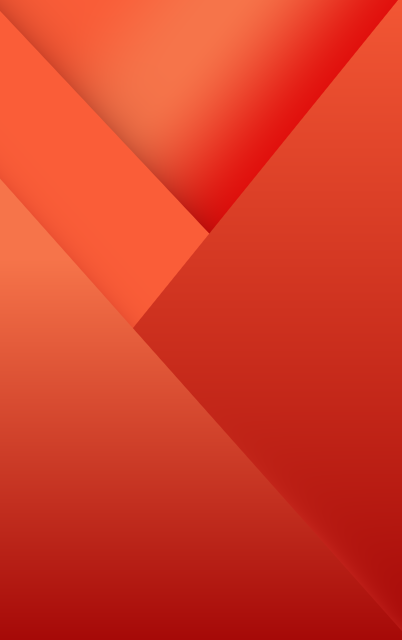
This background is drawn by a Shadertoy shader. Its source:

```glsl
// Overlapping red and orange paper panels with diagonal edges and soft shading.
#define APEX vec2(0.327, 0.635)       // where the top panel ends in a point
#define RIGHT_TOP vec2(0.622, 1.0)    // upper end of the right panel's edge
#define BAND_TOP vec2(0.0, 0.983)     // upper left corner of the band
#define LOWER_START vec2(0.0, 0.721)  // upper end of the lower panel's edge
#define LOWER_END vec2(0.628, 0.014)  // lower end of the lower panel's edge
#define SHADOW_WIDTH 0.028
#define GLOW_WIDTH 0.018

const vec3 PEACH   = vec3(0.965, 0.455, 0.290);
const vec3 CORAL   = vec3(0.980, 0.365, 0.220);
const vec3 SCARLET = vec3(0.880, 0.055, 0.045);
const vec3 VERMILION = vec3(0.950, 0.340, 0.205);
const vec3 CRIMSON = vec3(0.650, 0.035, 0.030);

// Signed distance to the line a-b, positive on the left when walking to b.
float lineDistance(vec2 p, vec2 a, vec2 b) {
    vec2 along = normalize(b - a);
    return dot(p - a, vec2(-along.y, along.x));
}

// Antialiased coverage of the positive side of an edge.
float coverage(float d) {
    return clamp(d * iResolution.y + 0.5, 0.0, 1.0);
}

// One-sided falloff away from an edge.
float falloff(float d, float width) {
    return exp(-max(d, 0.0) / width);
}

vec3 topPanel(float fromRight, float fromBand) {
    vec3 color = mix(SCARLET, PEACH, smoothstep(-0.02, 0.2, fromRight));
    color = mix(color, CORAL, smoothstep(0.22, 0.38, fromRight));
    return color * (1.0 - vec3(0.17, 0.27, 0.27) * falloff(fromBand, SHADOW_WIDTH));
}

vec3 bandPanel(float fromLower) {
    return CORAL * (1.0 - vec3(0.06, 0.14, 0.12) * falloff(fromLower, SHADOW_WIDTH * 0.6));
}

vec3 rightPanel(vec2 p, float fromLower) {
    float height = clamp((p.y - 0.04) / 0.96, 0.0, 1.0);
    vec3 color = mix(CRIMSON, VERMILION, pow(height, 0.9));
    float glow = falloff(fromLower, GLOW_WIDTH) * smoothstep(0.4, 0.1, p.y);
    return color + vec3(0.07, 0.06, 0.05) * glow;
}

vec3 lowerPanel(vec2 p) {
    return mix(CRIMSON, PEACH, clamp(p.y / 0.596, 0.0, 1.0));
}

void mainImage(out vec4 fragColor, in vec2 fragCoord) {
    vec2 p = fragCoord / iResolution.y;

    // Distances into the panels from their shared edges
    float fromRight = lineDistance(p, APEX, RIGHT_TOP);
    float fromBand = lineDistance(p, BAND_TOP, APEX);
    float fromLower = lineDistance(p, LOWER_START, LOWER_END);

    // Stack the panels from back to front
    vec3 color = topPanel(fromRight, fromBand);
    color = mix(color, bandPanel(fromLower), coverage(-fromBand));
    color = mix(color, rightPanel(p, fromLower), coverage(-fromRight));
    color = mix(color, lowerPanel(p), coverage(-fromLower));

    fragColor = vec4(color, 1.0);
}
```
